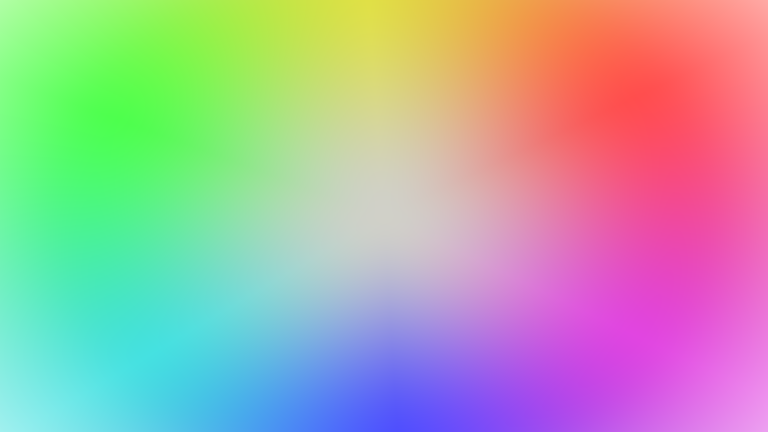
Give the GLSL for this background, as a Shadertoy shader.

```glsl
// A soft colour wheel: pale grey centre, vivid ring of hues, whitened outer edges.

#define CENTRE_GREY vec3(0.815, 0.815, 0.785)
#define HUE_OFFSET -0.576   // turn of the wheel, radians
#define RING_FLOOR 0.29     // weakest channel on the ring
#define RING_RADIUS 0.70    // distance of full colour, in canvas heights
#define RING_STRETCH 1.28   // vertical squeeze of the ring
#define SECONDARY_DIM 0.12  // darkening of yellow, cyan and magenta
#define WHITE_START 0.75    // distance where whitening sets in
#define WHITE_GAIN 1.45

const float TAU = 6.2831853;

// Vivid colour of a hue given in radians.
vec3 hueColour(float hue) {
    vec3 ramp = abs(mod(hue / TAU * 6.0 + vec3(0.0, 4.0, 2.0), 6.0) - 3.0) - 1.0;
    ramp = clamp(ramp, 0.0, 1.0);
    ramp = mix(ramp, smoothstep(0.0, 1.0, ramp), 0.5);
    float dim = 1.0 - SECONDARY_DIM * (0.5 - 0.5 * cos(3.0 * hue));
    return mix(vec3(RING_FLOOR), vec3(1.0), ramp) * dim;
}

// Rounded version of max(x, 0).
float softRamp(float x) {
    return 0.5 * (x + sqrt(x * x + 0.004));
}

void mainImage(out vec4 fragColor, in vec2 fragCoord) {
    vec2 p = (fragCoord / iResolution.xy - 0.5) * vec2(16.0 / 9.0, 1.0);
    float radius = length(p * vec2(1.0, RING_STRETCH));

    // Layered sines bend the even spread of hues around the wheel.
    float angle = atan(p.y, p.x + 1e-6);
    float hue = angle + HUE_OFFSET + 0.105 * sin(2.0 * angle) + 0.06 * cos(angle);

    // Grey centre to vivid ring, then towards white.
    vec3 colour = mix(CENTRE_GREY, hueColour(hue), smoothstep(0.0, RING_RADIUS, radius));
    float whiteness = clamp(WHITE_GAIN * softRamp(radius - WHITE_START), 0.0, 1.0);
    colour = mix(colour, vec3(1.0), whiteness);

    fragColor = vec4(colour, 1.0);
}
```
